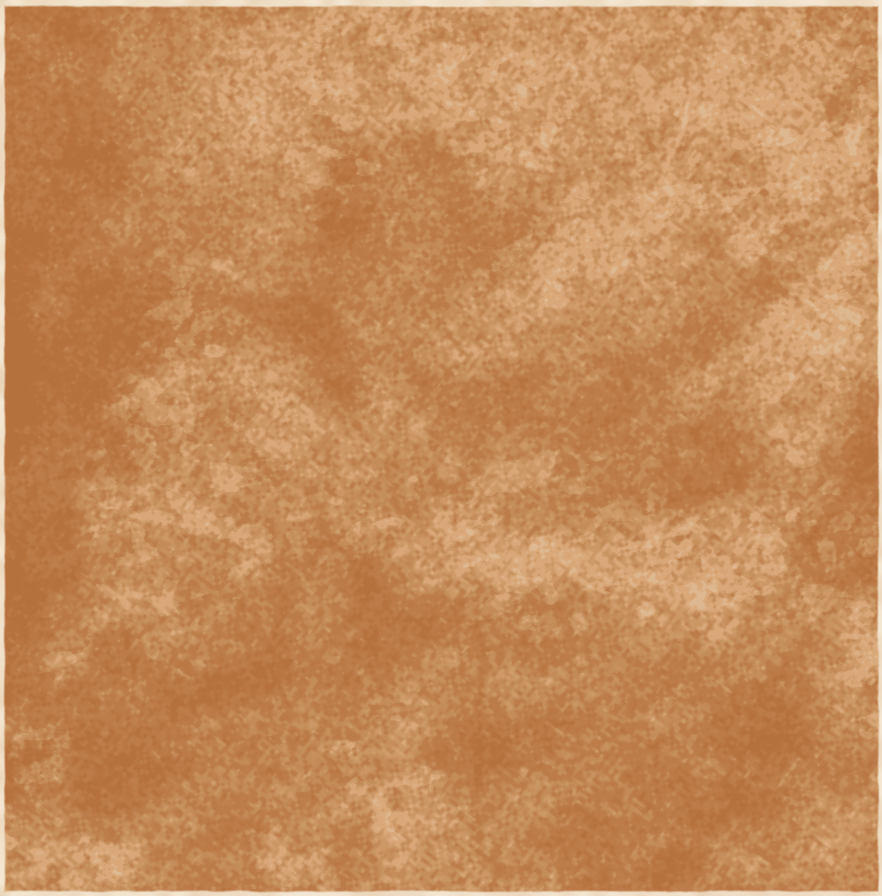
This texture is drawn by a Shadertoy shader. Its source:

```glsl
// Weathered terracotta floor tile: mottled clay, pale flakes and a thin cream rim.

float hash(vec2 p) {
    vec3 q = fract(vec3(p.xyx) * 0.1031);
    q += dot(q, q.yzx + 33.33);
    return fract((q.x + q.y) * q.z);
}

float noise(vec2 p) {
    vec2 cell = floor(p), f = fract(p);
    f = f * f * (3.0 - 2.0 * f);
    return mix(mix(hash(cell), hash(cell + vec2(1, 0)), f.x),
               mix(hash(cell + vec2(0, 1)), hash(cell + vec2(1, 1)), f.x), f.y);
}

// Fractal noise, each octave turned to hide the lattice
float fbm(vec2 p) {
    float sum = 0.0, amp = 0.5;
    for (int i = 0; i < 5; i++) {
        sum += amp * noise(p);
        p = mat2(1.6, 1.2, -1.2, 1.6) * p + 17.3;
        amp *= 0.5;
    }
    return sum / 0.97;
}

// Clay colour for a tone measured in deviations from the average
vec3 clay(float tone) {
    vec3 c = mix(vec3(0.71, 0.445, 0.24), vec3(0.74, 0.49, 0.29), smoothstep(-2.6, -1.0, tone));
    c = mix(c, vec3(0.77, 0.55, 0.35), smoothstep(-1.1, -0.2, tone));
    c = mix(c, vec3(0.80, 0.60, 0.40), smoothstep(-0.2, 0.65, tone));
    c = mix(c, vec3(0.85, 0.655, 0.47), smoothstep(0.65, 1.5, tone));
    return mix(c, vec3(0.87, 0.72, 0.57), smoothstep(1.9, 3.2, tone));
}

// Soft wandering vertical line between two heights
float vein(vec2 p, float x, float lean, float low, float high, float width) {
    float path = x + lean * (p.y - low) + 0.035 * (fbm(vec2(p.y * 9.0, x * 40.0)) - 0.5);
    float span = smoothstep(low, low + 0.04, p.y) * smoothstep(high, high - 0.04, p.y);
    return span * smoothstep(width, 0.0, abs(p.x - path));
}

void mainImage(out vec4 fragColor, in vec2 fragCoord) {
    vec2 p = fragCoord / iResolution.y;
    float aspect = iResolution.x / iResolution.y;

    // Broad clouds with smaller mottling, paler toward the right side
    vec2 slant = mat2(0.95, -0.2, 0.2, 1.0) * p;
    vec2 warp = vec2(fbm(p * 4.0 + 3.0), fbm(p * 4.0 + 41.0)) - 0.5;
    float cloud = fbm(slant * vec2(4.0, 4.8) + warp * 1.2 + 8.0) - 0.5;
    float mottle = fbm(slant * vec2(15.0, 19.0) + warp * 2.0 + 60.0) - 0.5;
    float tone = 5.4 * cloud + 3.4 * mottle + 0.6 * (p.x / aspect - 0.5) + 0.3 * (p.y - 0.5) - 0.6;

    // Fine sandy grain on a turned lattice, stronger where the clay is pale
    vec2 turned = mat2(0.8, 0.6, -0.6, 0.8) * p;
    float grain = noise(turned * 225.0) - 0.5 + 0.6 * (noise(p * 120.0 + 9.0) - 0.5);
    tone += grain * (1.8 + 0.8 * smoothstep(-0.8, 0.8, tone));

    // Ragged pale flakes gathered in patches, and lone specks
    float patches = smoothstep(0.44, 0.62, fbm(p * 5.0 + 90.0) + 0.4 * cloud);
    float flakes = smoothstep(0.54, 0.62, fbm(slant * vec2(40.0, 52.0) + 30.0));
    float specks = smoothstep(0.82, 0.92, noise(turned * 140.0 + 70.0));
    tone += 1.3 * flakes * patches + 0.8 * specks;

    // Faint dark and pale veins
    tone -= 0.8 * vein(p, 0.53, 0.03, 0.04, 0.34, 0.009);
    tone += 1.2 * vein(p, 0.73, 0.45, 0.78, 0.92, 0.005);

    // Deeper glaze near the edges
    vec2 inset = min(p, vec2(aspect + 0.001, 0.998) - p);
    float edge = min(inset.x, inset.y);
    tone -= 0.8 * exp(-max(edge, 0.0) * 45.0);
    vec3 color = clay(tone);

    // Cream rim with a slightly chipped, soft border
    float rimWidth = 0.0055 + 0.003 * (fbm(p * 45.0) - 0.5);
    float rim = 1.0 - smoothstep(rimWidth - 0.002, rimWidth + 0.0015, edge);
    vec3 cream = mix(vec3(0.88, 0.76, 0.62), vec3(0.96, 0.91, 0.83), noise(p * 60.0) * 0.5 + 0.5);
    color = mix(color, cream, rim);

    fragColor = vec4(color, 1.0);
}
```
